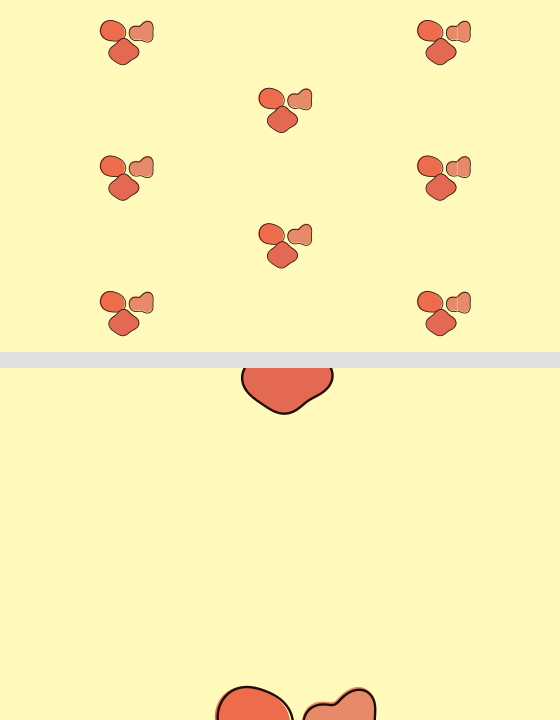
Top, the full canvas; bottom, a detail of the centre.
Reproduce this pattern procedurally as a WebGL 2 fragment shader.

```glsl
#version 300 es
precision highp float;

uniform vec2 u_resolution;
out vec4 fragColor;

#define CANVAS_WIDTH 768.0             // design units across the canvas
#define PERIOD vec2(435.0, 185.8)      // lattice spacing
#define ORIGIN vec2(174.0, 425.0)      // centre of one motif
#define LINE_WIDTH 1.1
#define SEAM_X 627.0
#define SEAM_WIDTH 0.8
#define SEAM_OPACITY 0.6
#define CREAM vec3(1.00, 0.975, 0.735)
#define ORANGE vec3(0.925, 0.425, 0.30)
#define SALMON vec3(0.90, 0.54, 0.41)
#define CORAL vec3(0.89, 0.41, 0.32)
#define INK vec3(0.13, 0.05, 0.03)

// Approximate distance to a pebble whose radius is a short Fourier series.
float pebble(vec2 p, float radius, vec4 cosAmp, vec4 sinAmp) {
    float angle = atan(p.y, p.x);
    float slope = 0.0;
    for (int i = 0; i < 4; i++) {
        float k = float(i + 1);
        float c = cos(k * angle);
        float s = sin(k * angle);
        radius += cosAmp[i] * c + sinAmp[i] * s;
        slope += k * (sinAmp[i] * c - cosAmp[i] * s);
    }
    float r = length(p);
    float stretch = slope / max(r, 4.0);
    return (r - radius) / sqrt(1.0 + stretch * stretch);
}

// Antialiased coverage of the inside of a shape.
float inside(float d, float px) {
    return clamp(0.5 - d / px, 0.0, 1.0);
}

// Antialiased coverage of a line centred on d = 0.
float stroke(float d, float width, float px) {
    return inside(d - 0.5 * width, px) - inside(d + 0.5 * width, px);
}

// Flat fill, printed slightly out of register, under a thin outline.
void paintPebble(inout vec3 color, vec2 p, vec2 fillShift, vec3 fill,
                 float radius, vec4 cosAmp, vec4 sinAmp, float px) {
    float fillDist = pebble(p - fillShift, radius, cosAmp, sinAmp);
    float lineDist = pebble(p, radius, cosAmp, sinAmp);
    color = mix(color, fill, inside(fillDist, px));
    color = mix(color, INK, stroke(lineDist, LINE_WIDTH, px));
}

// Three pebbles grouped around the motif centre.
void paintMotif(inout vec3 color, vec2 p, float px) {
    paintPebble(color, p - vec2(-19.0, 16.0), vec2(-1.3, 0.2), ORANGE, 15.6,
                vec4(-0.18, 1.55, 0.18, -0.15), vec4(-1.0, -1.0, -0.4, 0.0), px);
    paintPebble(color, p - vec2(20.0, 13.0), vec2(-0.4, 1.3), SALMON, 14.66,
                vec4(1.35, 2.79, -1.88, -1.14), vec4(0.0, 1.14, -0.13, -0.5), px);
    paintPebble(color, p - vec2(-4.0, -13.5), vec2(0.3, 0.3), CORAL, 17.7,
                vec4(-0.49, 1.3, 0.39, 1.6), vec4(-0.09, 0.62, -0.59, 0.0), px);
}

void main() {
    float px = CANVAS_WIDTH / u_resolution.x;
    vec2 p = gl_FragCoord.xy * px;
    vec3 color = CREAM;

    // Half-drop repeat: two interleaved rectangular lattices.
    for (int i = 0; i < 2; i++) {
        vec2 shifted = p - ORIGIN + 0.5 * PERIOD * float(i + 1);
        paintMotif(color, mod(shifted, PERIOD) - 0.5 * PERIOD, px);
    }

    // Pale vertical seam, visible only where it crosses the pebbles.
    float seam = stroke(p.x - SEAM_X, SEAM_WIDTH, px);
    color = mix(color, CREAM, SEAM_OPACITY * seam);

    fragColor = vec4(color, 1.0);
}
```
